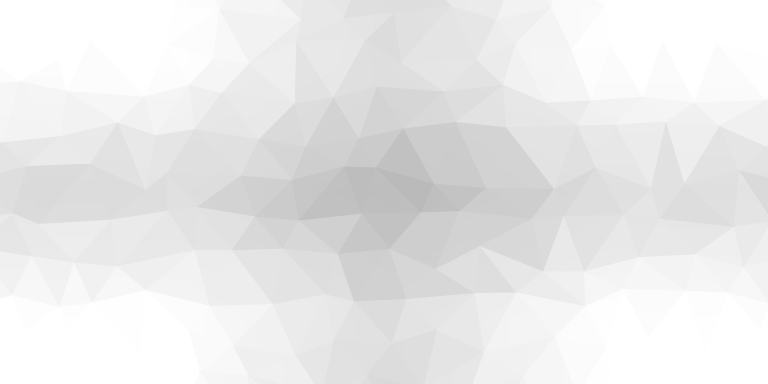
A WebGL 2 fragment shader for this background:

```glsl
#version 300 es
precision highp float;

uniform vec2 u_resolution;
out vec4 fragColor;

vec2 hash2(vec2 p) {
    vec3 q = fract(p.xyx * vec3(0.1031, 0.1030, 0.0973));
    q += dot(q, q.yzx + 33.33);
    return fract((q.xx + q.yz) * q.zy);
}

const vec2 CELL = vec2(0.135, 0.108);

// Mesh corner: staggered lattice with random displacement
vec2 corner(vec2 id) {
    vec2 jitter = (hash2(id + 71.0) - 0.5) * vec2(0.62, 0.66);
    return (id + vec2(0.5 * mod(id.y, 2.0), 0.0) + jitter) * CELL;
}

// Two crossing grey bands, darkest where they meet
float bandTone(vec2 p) {
    vec2 band = max(1.0 - abs(p - vec2(1.02, 0.5)) / vec2(0.55, 0.33), 0.0);
    return 1.0 - 0.137 * (band.x + band.y);
}

// Signed distance to a line, positive on its left side
float leftOf(vec2 p, vec2 a, vec2 b) {
    vec2 e = b - a;
    return (e.x * (p.y - a.y) - e.y * (p.x - a.x)) / length(e);
}

// Adds one flat facet as (tone * coverage, coverage)
vec2 facet(vec2 p, vec2 a, vec2 b, vec2 c, float seed, float pixel) {
    float winding = sign(leftOf(c, a, b));
    float inside = min(leftOf(p, a, b) * winding,
                   min(leftOf(p, b, c) * winding, leftOf(p, c, a) * winding));
    float coverage = smoothstep(-0.6 * pixel, 0.6 * pixel, inside);

    float tone = bandTone((a + b + c) / 3.0);
    float variation = (seed - 0.5) * 0.035 * smoothstep(0.0, 0.08, 1.0 - tone);
    // Slight slope across each facet keeps it from looking printed flat
    float slope = 0.08 * (bandTone(p) - tone);
    return vec2(tone + variation + slope, 1.0) * coverage;
}

void main() {
    vec2 p = gl_FragCoord.xy / u_resolution.y;
    p.x += 1.0 - 0.5 * u_resolution.x / u_resolution.y;
    float pixel = 1.0 / u_resolution.y;
    vec2 home = floor(p / CELL);
    vec2 sum = vec2(0.0);

    // Split each nearby quad along its shorter diagonal
    for (int j = -1; j <= 1; j++) {
        for (int i = -2; i <= 1; i++) {
            vec2 id = home + vec2(i, j);
            vec2 a = corner(id);
            vec2 b = corner(id + vec2(1.0, 0.0));
            vec2 c = corner(id + vec2(1.0, 1.0));
            vec2 d = corner(id + vec2(0.0, 1.0));
            vec2 seeds = hash2(id + 19.0);
            if (distance(a, c) < distance(b, d)) {
                sum += facet(p, a, b, c, seeds.x, pixel);
                sum += facet(p, a, c, d, seeds.y, pixel);
            } else {
                sum += facet(p, a, b, d, seeds.x, pixel);
                sum += facet(p, b, c, d, seeds.y, pixel);
            }
        }
    }

    float tone = sum.y > 0.001 ? sum.x / sum.y : bandTone(p);
    fragColor = vec4(vec3(clamp(tone, 0.0, 1.0)), 1.0);
}
```
